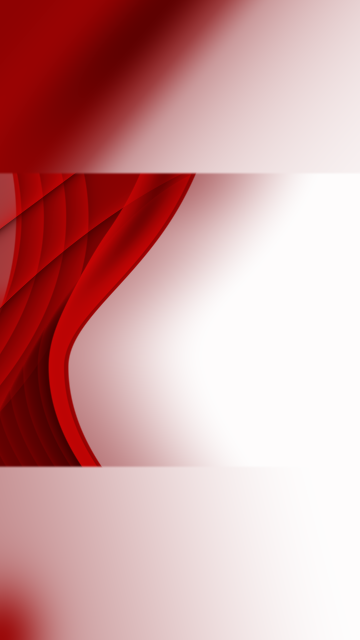
Write a Shadertoy shader that draws this background.

```glsl
#define WHITE vec3(0.995, 0.99, 0.99)
#define ROSE vec3(0.70, 0.42, 0.43)
#define CRIMSON vec3(0.60, 0.01, 0.01)
#define SCARLET vec3(0.84, 0.02, 0.02)
#define MAROON vec3(0.22, 0.0, 0.0)
#define BAND_LOW 0.2708
#define BAND_HIGH 0.7292
#define WAIST 0.34
#define ARC_COUNT 4
#define STREAK_COUNT 5

// Soft step across a shape edge, about one pixel wide
float cover(float d) {
    float aa = 1.0 / iResolution.x;
    return smoothstep(-aa, aa, d);
}

// Crisp crest at d = 0 that fades away on the positive side
float fold(float d, float width) {
    return cover(d) * exp(-max(d, 0.0) / width);
}

// Right border of the ribbon: an S curve, narrowest at WAIST
float ribbonEdge(float v) {
    float d = v - WAIST;
    float d2 = d * d;
    return 0.19 + (d < 0.0 ? 0.8 * d2 : 2.49 * d2 / (1.0 + 4.73 * d2));
}

// Blurred red field melting diagonally into pale rose
vec3 upperPanel(vec2 p) {
    float t = p.x - 0.625 + 1.52 * (1.0 - p.y);
    vec3 pale = mix(WHITE, ROSE, exp(-3.2 * max(t, 0.0)));
    float valley = exp(-pow((t + 0.17) / 0.15, 2.0)) * smoothstep(0.70, 0.95, p.y);
    float sheen = exp(-pow((t + 0.36) / 0.12, 2.0));
    vec3 red = mix(CRIMSON, MAROON, 0.12 + 0.5 * valley);
    red = mix(red, SCARLET, 0.22 * sheen);
    return mix(red, pale, smoothstep(-0.16, 0.13, t));
}

// Rose haze with a red glow in the lower left corner
vec3 lowerPanel(vec2 p) {
    float haze = 0.85 * (1.0 - smoothstep(-0.2, 1.02, p.x + 0.45 * p.y));
    vec3 col = mix(WHITE, ROSE, haze);
    float glow = exp(-dot(p / vec2(0.12, 0.085), p / vec2(0.12, 0.085)));
    return mix(col, CRIMSON, 0.95 * glow);
}

// Shadow cast by the ribbon on the white ground
vec3 ground(float d, float v) {
    float reach = 0.36 + 0.08 * smoothstep(0.6, 0.0, v);
    float shade = 1.0 - smoothstep(-0.08, reach, d);
    float depth = 0.78 + 0.3 * smoothstep(0.75, 1.0, v) + 0.16 * smoothstep(0.5, 0.0, v);
    return mix(WHITE, ROSE, min(shade * depth, 1.0));
}

// Layered translucent folds inside the ribbon
vec3 ribbon(float u, float v, float edge) {
    float inner = edge - 0.055 - 0.10 * smoothstep(WAIST, 0.8, v);
    vec3 col = mix(CRIMSON, MAROON, 0.18);

    // Nested arcs on the left
    float bulge = 0.56 * (v - 0.85) * (v - 0.85);
    for (int i = 0; i < ARC_COUNT; i++) {
        float d = 0.06 + 0.062 * float(i) - bulge - u;
        col = mix(col, SCARLET, 0.45 * fold(d, 0.035));
        col = mix(col, MAROON, 0.25 * fold(-d, 0.02));
    }
    float window = cover(0.045 - 0.8 * bulge - u) * smoothstep(0.45, 0.65, v);
    col = mix(col, ROSE, 0.55 * window);

    // Long diagonal creases
    float upperCrease = v - (0.81 + 0.91 * u);
    float longCrease = v - (0.54 + 1.2 * u - 0.58 * u * u);
    col = mix(col, SCARLET, 0.55 * fold(upperCrease, 0.04));
    col = mix(col, MAROON, 0.7 * fold(-upperCrease, 0.02));
    col = mix(col, SCARLET, 0.5 * fold(longCrease, 0.03));
    col = mix(col, MAROON, 0.65 * fold(-longCrease, 0.035));

    // Dark hollow under the sweeping curve
    float sweep = 0.2 + 2.4 * u - 1.7 * u * u - v;
    float hollow = cover(sweep) * smoothstep(0.72, 0.45, v);
    float depth = 0.45 + 0.5 * exp(-abs(inner - u) / 0.07);
    col = mix(col, MAROON, hollow * depth);
    for (int i = 0; i < STREAK_COUNT; i++) {
        float d = u - inner + 0.03 + 0.045 * float(i) * (1.0 - 0.3 * v);
        col = mix(col, CRIMSON, 0.35 * hollow * fold(d, 0.014));
    }
    col = mix(col, SCARLET, 0.4 * fold(sweep, 0.012));

    // Front strip: bright crests on both rims, darker toward the top
    float strip = cover(u - inner);
    float top = smoothstep(0.65, 1.0, v);
    vec3 front = mix(SCARLET, CRIMSON, 0.35 + 0.25 * top);
    float middle = exp(-pow((edge - u - 0.085) / 0.04, 2.0));
    front = mix(front, MAROON, 0.65 * middle * smoothstep(0.45, 0.9, v));
    front = mix(front, SCARLET, 0.85 * fold(u - inner, 0.022));
    front = mix(front, SCARLET, 0.6 * fold(edge - 0.012 - u, 0.018));
    front = mix(front, MAROON, 0.35 * fold(u - edge + 0.012, 0.02));
    return mix(col, front, strip * (0.9 - 0.2 * top));
}

vec3 middleBand(vec2 p) {
    float v = (p.y - BAND_LOW) / (BAND_HIGH - BAND_LOW);
    float edge = ribbonEdge(v);
    return mix(ground(p.x - edge, v), ribbon(p.x, v, edge), cover(edge - p.x));
}

void mainImage(out vec4 fragColor, in vec2 fragCoord) {
    vec2 p = fragCoord / iResolution.xy;
    vec3 col = mix(lowerPanel(p), middleBand(p), cover(p.y - BAND_LOW));
    col = mix(col, upperPanel(p), cover(p.y - BAND_HIGH));
    fragColor = vec4(col, 1.0);
}
```
